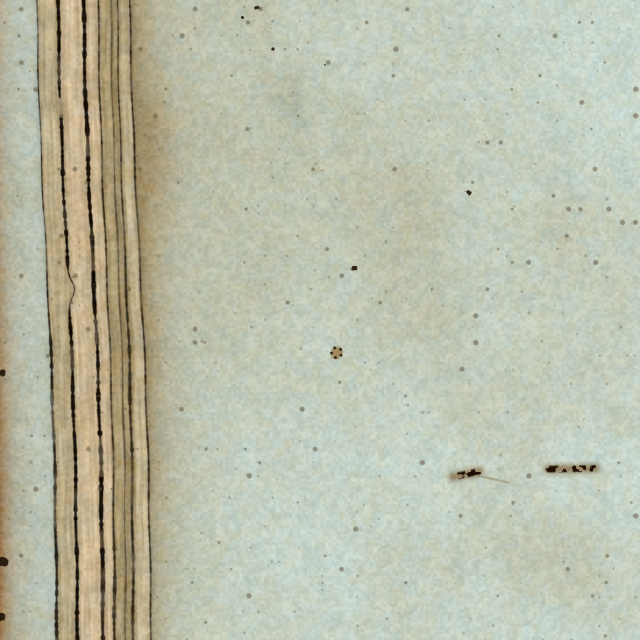
Write a Shadertoy shader that draws this texture.

```glsl
// Aged pale paper beside a stack of worn page edges, with ink lines, stains and specks.

vec2 hash2(vec2 p) {
    vec3 q = fract(p.xyx * vec3(0.1031, 0.103, 0.0973));
    q += dot(q, q.yzx + 33.33);
    return fract((q.xx + q.yz) * q.zy);
}

// Cellular noise: random cell values blended around jittered points
float cells(vec2 p) {
    vec2 id = floor(p), f = p - id;
    float total = 0.0, weight = 0.0;
    for (int y = -1; y <= 1; y++)
    for (int x = -1; x <= 1; x++) {
        vec2 o = vec2(x, y), h = hash2(id + o + 50.0);
        vec2 d = o + 0.2 + 0.6 * h - f;
        float w = exp(-5.0 * dot(d, d));
        total += w * fract(h.x * 17.3 + h.y * 7.1);
        weight += w;
    }
    return total / weight;
}

// Soft elliptical stain
float blot(vec2 p, vec2 center, vec2 size) {
    vec2 d = (p - center) / size;
    return exp(-dot(d, d));
}

float segment(vec2 p, vec2 a, vec2 b) {
    vec2 ab = b - a;
    return length(p - a - ab * clamp(dot(p - a, ab) / dot(ab, ab), 0.0, 1.0));
}

// Sparse dark specks, one candidate per cell
float specks(vec2 p, float scale, float chance, float aa) {
    vec2 id = floor(p * scale), h = hash2(id + 9.0);
    float r = (0.07 + 0.13 * h.y) / scale;
    float d = length(p - (id + 0.3 + 0.4 * h.yx) / scale);
    return step(h.x, chance) * (1.0 - smoothstep(r - aa, r + aa, d));
}

vec3 paper(vec2 p, float edge) {
    float cloud = cells(p * 7.0) * 0.6 + cells(p * 19.0) * 0.4 - 0.5;
    float age = 0.24 + 0.6 * cloud;
    age += 0.42 * blot(p, vec2(0.42, 0.80), vec2(0.25, 0.30));
    age += 0.30 * blot(p, vec2(0.68, 0.62), vec2(0.24, 0.18));
    age += 0.28 * blot(p, vec2(0.95, 0.52), vec2(0.09, 0.07));
    age += 0.30 * blot(p, vec2(0.83, 0.12), vec2(0.12, 0.08));
    age -= 0.25 * blot(p, vec2(1.0, 0.92), vec2(0.30, 0.25));
    vec3 col = mix(vec3(0.79, 0.85, 0.81), vec3(0.72, 0.72, 0.62), clamp(age, 0.0, 1.0));
    col -= 0.09 * blot(p, vec2(0.455, 0.835), vec2(0.05, 0.04)) * cells(p * 60.0);

    // Brown shade spreading from the page stack
    float gap = max(p.x - edge, 0.0) * (1.0 + 0.7 * cloud);
    float shade = 0.75 * exp(-gap / 0.032) + 0.22 * exp(-gap / 0.11);
    shade += 0.35 * blot(p, vec2(0.235, 0.76), vec2(0.045, 0.10));
    shade *= 0.65 + 0.35 * smoothstep(0.0, 0.5, p.y);
    return mix(col, vec3(0.61, 0.53, 0.37), min(shade, 0.9));
}

void mainImage(out vec4 fragColor, in vec2 fragCoord) {
    vec2 p = fragCoord / iResolution.y;
    float t = 1.0 - p.y, aa = 1.0 / iResolution.y;
    float bend = 0.003 * sin(6.28 * (t - 0.4)) + 0.0008 * sin(t * 37.0) + 0.0012;
    float x = p.x - bend;
    float leftEdge = 0.058 + 0.032 * t, rightEdge = 0.203 + 0.034 * t;

    // Facing sheet on the far left, browned at its border
    vec3 margin = mix(vec3(0.75, 0.79, 0.74), vec3(0.69, 0.71, 0.62), cells(p * 24.0) * 0.5);
    float rust = exp(-p.x / 0.018) * (0.3 + 0.6 * smoothstep(0.1, 0.9, t));
    margin = mix(margin, vec3(0.57, 0.40, 0.22), rust);

    // Stacked page edges
    float fiber = cells(vec2(x - 0.032 * t, p.y * 0.06) * 260.0);
    vec3 stack = mix(vec3(0.73, 0.67, 0.53), vec3(0.80, 0.72, 0.58), smoothstep(0.0, 0.01, x - 0.091 - 0.031 * t));
    stack = mix(stack, vec3(0.69, 0.62, 0.46), smoothstep(-0.004, 0.004, x - 0.152 - 0.027 * t));
    stack = mix(stack, vec3(0.77, 0.71, 0.57), smoothstep(0.0, 0.006, x - 0.186 - 0.027 * t));
    stack += 0.12 * (fiber - 0.5) + 0.06 * (cells(p * 45.0) - 0.5);

    vec3 col = mix(margin, stack, smoothstep(-aa, aa, x - leftEdge));
    col = mix(col, paper(p, rightEdge + bend), smoothstep(-aa, aa, x - rightEdge));

    // Broken ink lines between the pages
    float start[7] = float[7](0.058, 0.091, 0.131, 0.154, 0.174, 0.184, 0.203);
    float slope[7] = float[7](0.032, 0.031, 0.031, 0.026, 0.023, 0.025, 0.034);
    float width[7] = float[7](0.0018, 0.0026, 0.0029, 0.0016, 0.0012, 0.0021, 0.0014);
    float depth[7] = float[7](0.85, 1.0, 1.0, 0.75, 0.45, 0.75, 0.75);
    for (int i = 0; i < 7; i++) {
        float k = float(i), curl = 0.0, wear = cells(vec2(k * 9.0, t * 150.0));
        float w = width[i] * (0.45 + 0.95 * wear), strength = depth[i];
        strength *= 0.6 + 0.4 * smoothstep(0.25, 0.5, cells(vec2(k * 5.0 + 3.0, t * 28.0)));
        if (i == 0) w *= 0.55 + 0.7 * smoothstep(0.45, 0.55, t);
        if (i == 1) {
            curl = 0.010 * blot(vec2(t), vec2(0.452), vec2(0.025));
            w *= 1.0 - 0.65 * smoothstep(0.41, 0.425, t) * (1.0 - smoothstep(0.48, 0.50, t));
            strength *= smoothstep(0.012, 0.018, abs(t - 0.168));
        }
        if (i == 3) w *= 0.8 + 0.8 * smoothstep(0.8, 0.9, t);
        if (i == 5) w *= 0.5 + 0.6 * smoothstep(0.3, 0.6, t);
        float d = abs(x - start[i] - slope[i] * t - curl);
        col *= 1.0 - 0.16 * exp(-d / 0.004);
        col = mix(col, vec3(0.09, 0.06, 0.03), strength * (1.0 - smoothstep(w - aa, w + aa, d)));
    }

    // Fine mottling and scattered specks
    float grain = cells(p * 230.0) * 0.6 + cells(p * 95.0) * 0.4 - 0.5;
    col += grain * vec3(0.11, 0.11, 0.13);
    col += (cells(p * 70.0 + 31.0) - 0.5) * vec3(0.035, 0.0, -0.04);
    col = mix(col, vec3(0.38, 0.34, 0.25), 0.55 * specks(p, 48.0, 0.06, aa) + 0.35 * specks(p + 0.37, 90.0, 0.04, aa));

    // Isolated ink dots: position and radius
    vec3 dots[9] = vec3[9](vec3(0.732, 0.700, 0.0045), vec3(0.553, 0.581, 0.0045), vec3(0.379, 0.973, 0.003),
        vec3(0.403, 0.988, 0.004), vec3(0.425, 0.923, 0.003), vec3(0.508, 0.900, 0.002),
        vec3(0.004, 0.419, 0.006), vec3(0.004, 0.123, 0.008), vec3(0.001, 0.035, 0.007));
    float rough = cells(p * 190.0);
    for (int i = 0; i < 9; i++) {
        float d = length(p - dots[i].xy) + 0.005 * (rough - 0.5);
        col = mix(col, vec3(0.12, 0.07, 0.02), 0.9 * (1.0 - smoothstep(-0.0015, 0.001, d - dots[i].z)));
    }

    // Ringed brown spot with dark flecks
    vec2 q = p - vec2(0.526, 0.449);
    col = mix(col, vec3(0.58, 0.44, 0.24), 0.75 * (1.0 - smoothstep(0.008, 0.014, length(q) + 0.004 * rough)));
    for (int i = 0; i < 5; i++) {
        float a = 1.26 * float(i) + 0.7;
        float d = length(q - 0.008 * vec2(cos(a), sin(a)));
        col = mix(col, vec3(0.13, 0.07, 0.02), 0.85 * (1.0 - smoothstep(0.001, 0.0035, d)));
    }

    // Two rusty smears and a faint scratch
    float smear = min(segment(p, vec2(0.708, 0.255), vec2(0.747, 0.263)), segment(p, vec2(0.858, 0.267), vec2(0.930, 0.268)));
    col = mix(col, vec3(0.47, 0.34, 0.17), 0.65 * exp(-pow(smear / 0.008, 2.0)));
    col = mix(col, vec3(0.12, 0.06, 0.02), (1.0 - smoothstep(0.003, 0.007, smear)) * smoothstep(0.45, 0.62, rough));
    float scratch = segment(p, vec2(0.745, 0.257), vec2(0.795, 0.246));
    col = mix(col, vec3(0.55, 0.49, 0.35), 0.5 * (1.0 - smoothstep(0.0, 0.003, scratch)));

    fragColor = vec4(clamp(col, 0.0, 1.0), 1.0);
}
```
